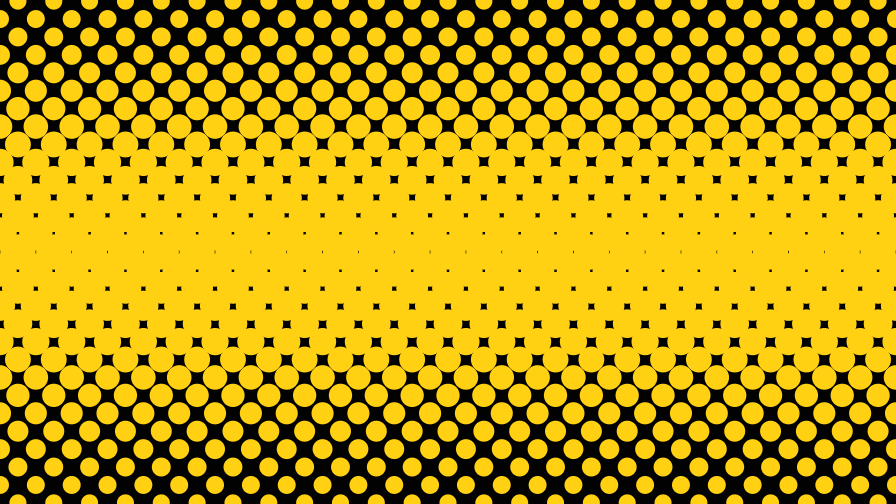
This pattern is drawn by a Shadertoy shader. Its source:

```glsl
// Halftone band: yellow discs on black in a staggered (45 degree) lattice.
// Discs are largest on the middle row and shrink geometrically above and below,
// so the gaps close to tiny concave squares near the centre.

const vec3 INK = vec3(0.008, 0.007, 0.006);
const vec3 YELLOW = vec3(1.0, 0.82, 0.07);
const float COLUMNS = 25.0;       // disc spacings across the canvas width
const float ROW_PITCH = 0.5;      // row distance, in disc spacings
const float MAX_RADIUS = 0.492;   // disc radius on the middle row
const float SHRINK_RATE = 0.052;  // radius decay per row from the middle

float discRadius(float row) {
    return MAX_RADIUS * exp(-SHRINK_RATE * abs(row));
}

// Signed distance to the nearest disc of one row; even rows shift half a spacing
float rowDistance(vec2 p, float row) {
    float shift = 0.5 * (1.0 - mod(row, 2.0));
    float dx = fract(p.x - shift + 0.5) - 0.5;
    float dy = p.y - row * ROW_PITCH;
    return length(vec2(dx, dy)) - discRadius(row);
}

void mainImage(out vec4 fragColor, in vec2 fragCoord) {
    // Lattice space: one unit per disc spacing, y = 0 on the middle row
    float scale = COLUMNS / iResolution.x;
    vec2 p = (fragCoord - vec2(0.0, 0.5 * iResolution.y)) * scale;

    // Union of the discs in the nearest row and its two neighbours
    float nearestRow = floor(p.y / ROW_PITCH + 0.5);
    float dist = 1.0;
    for (int i = -1; i <= 1; i++) {
        dist = min(dist, rowDistance(p, nearestRow + float(i)));
    }

    // Antialias over about one pixel
    float coverage = clamp(0.5 - dist / scale, 0.0, 1.0);
    fragColor = vec4(mix(INK, YELLOW, coverage), 1.0);
}
```
